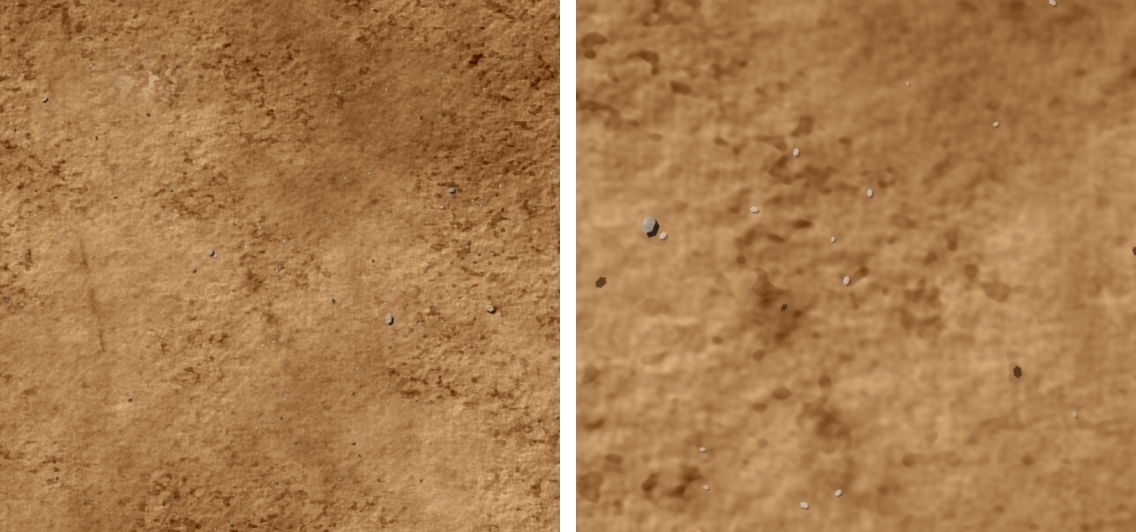
Left, the full canvas; right, a detail of the centre.
Reproduce this texture procedurally as a WebGL 2 fragment shader.

```glsl
#version 300 es
precision highp float;

uniform vec2 u_resolution;
out vec4 fragColor;

float hash(vec2 p) {
    return fract(sin(dot(p, vec2(127.1, 311.7))) * 43758.5453);
}

float noise(vec2 p) {
    vec2 i = floor(p), f = fract(p);
    f = f * f * (3.0 - 2.0 * f);
    return mix(mix(hash(i), hash(i + vec2(1, 0)), f.x),
               mix(hash(i + vec2(0, 1)), hash(i + vec2(1, 1)), f.x), f.y);
}

float fbm(vec2 p, int octaves) {
    float sum = 0.0, amp = 0.5, total = 0.0;
    for (int i = 0; i < octaves; i++) {
        sum += amp * noise(p);
        total += amp;
        amp *= 0.5;
        p = mat2(1.6, 1.2, -1.2, 1.6) * p + 17.3;
    }
    return sum / total;
}

// Soft round blot used for broad changes of tone
float blot(vec2 p, vec2 centre, vec2 size) {
    vec2 d = (p - centre) / size;
    return exp(-dot(d, d));
}

// Faded, ragged scrape between two points
float scuff(vec2 p, vec2 a, vec2 b, float width) {
    vec2 ab = b - a;
    float t = clamp(dot(p - a, ab) / dot(ab, ab), 0.0, 1.0);
    float d = length(p - a - ab * t) / (width * (0.4 + sin(3.14 * t)));
    return exp(-d * d) * smoothstep(0.25, 0.65, fbm(p * 45.0, 3));
}

// Scattered angular stones: x = lit body, y = thrown shadow, z = random tint
vec3 stones(vec2 p, float cells, float radius, float chance, float seed) {
    vec3 result = vec3(0);
    vec2 base = floor(p * cells);
    float edge = 1.2 / u_resolution.y;
    for (int k = 0; k < 9; k++) {
        vec2 id = base + vec2(k % 3, k / 3) - 1.0;
        if (hash(id + seed) > chance) continue;
        vec2 centre = (id + 0.2 + 0.6 * vec2(hash(id + seed + 3.1), hash(id + seed + 7.7))) / cells;
        float tint = hash(id + seed + 11.9);
        float r = radius * (0.6 + 0.6 * hash(id + seed + 5.3));
        float angle = 6.28 * tint;
        mat2 turn = mat2(cos(angle), sin(angle), -sin(angle), cos(angle));
        vec2 q = abs(turn * (p - centre));
        vec2 s = abs(turn * (p - centre - r * vec2(0.55, -0.6)));
        float body = max(q.x * 0.75 + q.y * 0.6, q.y * 1.25) - r;
        float shadow = max(s.x * 0.75 + s.y * 0.6, s.y * 1.25) - r;
        result.x = max(result.x, 1.0 - smoothstep(-edge, edge, body));
        result.y = max(result.y, 1.0 - smoothstep(-edge, edge, shadow));
        result.z = max(result.z, tint);
    }
    return result;
}

void main() {
    vec2 p = gl_FragCoord.xy / u_resolution.y;
    vec2 warped = p + 0.05 * (vec2(fbm(p * 7.0, 4), fbm(p * 7.0 + 31.0, 4)) - 0.5);

    // Broad staining
    float tone = 0.012 + 0.24 * (fbm(warped * 4.0 + 5.0, 5) - 0.5);
    tone += 0.17 * (fbm(warped * 21.0, 4) - 0.5);
    tone += 0.055 * blot(warped, vec2(0.2, 0.45), vec2(0.22, 0.2));
    tone += 0.03 * blot(warped, vec2(0.85, 0.25), vec2(0.25, 0.2));
    tone -= 0.065 * blot(warped, vec2(0.72, 0.83), vec2(0.32, 0.17));
    tone -= 0.045 * blot(warped, vec2(0.05, 0.97), vec2(0.2, 0.12));
    tone -= 0.045 * blot(warped, vec2(0.48, 0.27), vec2(0.2, 0.12));

    // Grain lit from the upper left
    float rough = smoothstep(0.3, 0.68, fbm(warped * 6.0 + 41.0, 4));
    vec2 grain = p * vec2(68.0, 78.0);
    float relief = fbm(grain, 3) - fbm(grain + vec2(-0.2, 0.26), 3);
    tone += relief * mix(0.2, 0.42, rough);
    tone += 0.06 * (noise(p * 230.0) - 0.5);

    // Small pits and crumbs
    float pits = smoothstep(0.6, 0.8, fbm(p * vec2(75.0, 95.0) + 9.0, 2));
    tone -= pits * mix(0.05, 0.17, rough);
    tone -= 0.13 * smoothstep(0.66, 0.8, fbm(warped * vec2(30.0, 38.0) + 63.0, 3)) * rough;

    // Scrapes
    tone -= 0.13 * scuff(p, vec2(0.455, 0.51), vec2(0.56, 0.3), 0.017);
    tone -= 0.11 * scuff(p, vec2(0.152, 0.55), vec2(0.195, 0.34), 0.006);
    tone += 0.09 * scuff(p, vec2(0.68, 0.49), vec2(0.712, 0.4), 0.004);

    vec3 colour = vec3(0.648, 0.468, 0.288) + tone * vec3(1.0, 1.04, 0.96);

    // Chalky patch
    float chalk = blot(warped, vec2(0.28, 0.85), vec2(0.065, 0.04));
    chalk *= smoothstep(0.42, 0.72, fbm(p * 95.0 + 23.0, 2));
    colour = mix(colour, vec3(0.84, 0.72, 0.58), 0.75 * chalk);

    // Dark crumbs, pale grit and a few larger stones
    vec3 crumb = stones(p, 26.0, 0.0028, 0.05, 2.0);
    colour = mix(colour, vec3(0.25, 0.15, 0.07), 0.75 * crumb.x);
    vec3 grit = stones(p, 38.0, 0.0018, 0.06, 19.0);
    colour = mix(colour, vec3(0.33, 0.21, 0.1), 0.5 * grit.y);
    colour = mix(colour, mix(vec3(0.8, 0.66, 0.48), vec3(0.84, 0.81, 0.78), grit.z), 0.8 * grit.x);
    vec3 stone = stones(p, 9.0, 0.0065, 0.07, 47.0);
    colour = mix(colour, vec3(0.13, 0.09, 0.06), 0.9 * stone.y);
    vec3 face = mix(vec3(0.74, 0.6, 0.42), vec3(0.64, 0.61, 0.57), stone.z);
    colour = mix(colour, face + 0.5 * relief, stone.x);

    fragColor = vec4(clamp(colour, 0.0, 1.0), 1.0);
}
```
